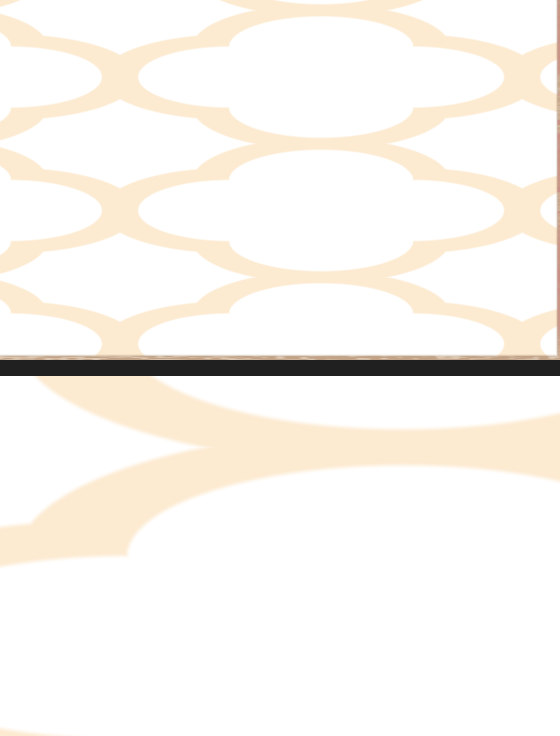
Top, the full canvas; bottom, a detail of the centre.
Reproduce this pattern procedurally as a Shadertoy shader.

```glsl
// Stretched cream quatrefoil trellis on white, with a thin wood border at the right and bottom.
#define CELL vec2(1.1172, 0.3707)      // repeat size, in canvas heights
#define CENTER vec2(0.892, 0.786)      // middle of one quatrefoil
#define LOBE_OFFSET 0.226              // lobe centres, in cells
#define INNER_RADIUS 0.229             // band edges, in cells
#define OUTER_RADIUS 0.320
#define SOFTNESS 0.0032
#define BORDER vec2(0.0075, 0.0115)    // right and bottom border widths
#define SHADOW 0.006
#define CREAM vec3(0.99, 0.92, 0.82)
#define WOOD vec3(0.76, 0.64, 0.53)
#define PALE_WOOD vec3(0.86, 0.78, 0.70)
#define ROSE vec3(0.78, 0.56, 0.52)

float hash(vec2 p) {
    vec3 h = fract(vec3(p.xyx) * 0.1031);
    h += dot(h, h.yzx + 33.33);
    return fract((h.x + h.y) * h.z);
}

float noise(vec2 p) {
    vec2 i = floor(p), f = fract(p);
    f = f * f * (3.0 - 2.0 * f);
    return mix(mix(hash(i), hash(i + vec2(1, 0)), f.x),
               mix(hash(i + vec2(0, 1)), hash(i + vec2(1, 1)), f.x), f.y);
}

// Signed distance to a lobe, rescaled from cell units to canvas units.
float lobe(vec2 p, float radius) {
    float len = max(length(p), 1e-4);
    return (len - radius) / max(length(p / (len * CELL)), 1e-4);
}

// Union of the four lobes; q is folded into one quadrant.
float quatrefoil(vec2 q, float radius) {
    return min(lobe(q - vec2(LOBE_OFFSET, 0.0), radius),
               lobe(q - vec2(0.0, LOBE_OFFSET), radius));
}

float inside(float d, float soft) {
    return 1.0 - smoothstep(-soft, soft, d);
}

void mainImage(out vec4 fragColor, in vec2 fragCoord) {
    vec2 uv = fragCoord / iResolution.y;
    float pixel = 1.0 / iResolution.y;
    float soft = max(SOFTNESS, 0.75 * pixel);

    // Trellis: the ring between the inner and outer outlines
    vec2 q = abs(fract((uv - CENTER) / CELL + 0.5) - 0.5);
    float band = inside(quatrefoil(q, OUTER_RADIUS), soft)
               * (1.0 - inside(quatrefoil(q, INNER_RADIUS), soft));
    vec3 color = mix(vec3(1.0), CREAM, band);

    // Soft shade beside the border
    vec2 gap = vec2(iResolution.x * pixel - uv.x, uv.y) - BORDER;
    float edge = min(gap.x, gap.y);
    color *= mix(vec3(1.0), vec3(0.90, 0.87, 0.84), 1.0 - smoothstep(0.0, SHADOW, edge));

    // Bottom border: streaked wood
    float grain = noise(uv * vec2(45.0, 260.0));
    vec3 bottom = mix(WOOD, PALE_WOOD, smoothstep(0.35, 0.95, grain));

    // Right border: rosy patches and short red dashes
    float patches = smoothstep(0.35, 0.7, noise(vec2(3.0, uv.y * 7.0)));
    float dashes = step(0.55, hash(vec2(floor(uv.y * 75.0), 9.0)))
                 * smoothstep(0.5, 0.7, noise(vec2(17.0, uv.y * 9.0)));
    vec3 right = mix(mix(WOOD, PALE_WOOD, grain * 0.6), ROSE, max(0.8 * patches, dashes));

    vec3 border = gap.x < gap.y ? right : bottom;
    color = mix(color, border, inside(edge, max(0.0015, 0.75 * pixel)));
    fragColor = vec4(color, 1.0);
}
```
